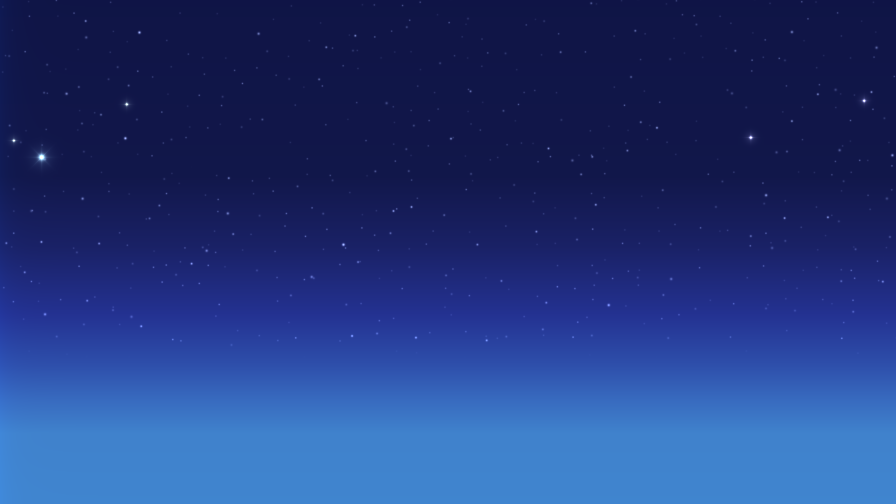
Write a Shadertoy shader that draws this background.

```glsl
// Twilight sky: a vertical gradient from deep navy to a bright blue horizon,
// with hashed layers of small stars and a few larger glints with rays.
// Lengths are fractions of the canvas height.

const vec3 HORIZON  = vec3(0.25, 0.52, 0.81);
const vec3 LOW_BLUE = vec3(0.25, 0.51, 0.80);
const vec3 AZURE    = vec3(0.22, 0.42, 0.75);
const vec3 COBALT   = vec3(0.18, 0.31, 0.67);
const vec3 INDIGO   = vec3(0.14, 0.195, 0.57);
const vec3 DUSK     = vec3(0.10, 0.13, 0.40);
const vec3 NAVY     = vec3(0.068, 0.09, 0.29);
const vec3 ZENITH   = vec3(0.06, 0.08, 0.275);

const vec3 STAR_TINT  = vec3(0.78, 0.84, 1.0);
const vec3 MINT_TINT  = vec3(0.68, 0.90, 0.88);
const vec3 CREAM_TINT = vec3(0.85, 0.95, 0.78);
const vec3 PEARL_TINT = vec3(0.90, 0.88, 1.0);

const int   STAR_LAYERS  = 3;
const float STAR_FLOOR   = 0.29;   // no stars below this height
const float FINE_CELL    = 0.035;  // grid step of the faintest layer
const float CELL_GROWTH  = 1.75;
const float FINE_RADIUS  = 0.0017;
const float EDGE_GLOW    = 0.025;  // faint blue rim at the left

uint mixBits(uint n) {
    n = n * 747796405u + 2891336453u;
    n = ((n >> ((n >> 28u) + 4u)) ^ n) * 277803737u;
    return (n >> 22u) ^ n;
}

// Three values in 0..1 for a cell of a layer
vec3 hash3(ivec2 cell, int layer) {
    uint a = mixBits(uint(cell.x) + mixBits(uint(cell.y) + mixBits(uint(layer))));
    uint b = mixBits(a);
    uint c = mixBits(b);
    return vec3(uvec3(a, b, c) >> 8u) / 16777216.0;
}

vec3 skyColor(float h) {
    vec3 c = mix(HORIZON, LOW_BLUE, smoothstep(0.0, 0.14, h));
    c = mix(c, AZURE,  clamp((h - 0.140) / 0.065, 0.0, 1.0));
    c = mix(c, COBALT, clamp((h - 0.205) / 0.070, 0.0, 1.0));
    c = mix(c, INDIGO, clamp((h - 0.275) / 0.100, 0.0, 1.0));
    c = mix(c, DUSK,   clamp((h - 0.375) / 0.135, 0.0, 1.0));
    c = mix(c, NAVY,   clamp((h - 0.510) / 0.140, 0.0, 1.0));
    return mix(c, ZENITH, clamp((h - 0.650) / 0.350, 0.0, 1.0));
}

// One jittered star per occupied cell; larger stars favour the sides
float starField(vec2 p, float aspect) {
    float light = 0.0;
    float cellSize = FINE_CELL;
    float side = abs(2.0 * p.x / aspect - 1.0);
    for (int i = 0; i < STAR_LAYERS; i++) {
        float rank = float(i);
        ivec2 cell = ivec2(floor(p / cellSize));
        vec3 place = hash3(cell, i);
        vec3 look = hash3(cell, i + STAR_LAYERS);
        vec2 center = (vec2(cell) + mix(vec2(0.15), vec2(0.85), place.xy)) * cellSize;
        float chance = i == STAR_LAYERS - 1 ? mix(0.08, 0.40, side) : 0.42;
        float radius = FINE_RADIUS * (1.0 + 0.25 * rank);
        float power = mix(0.08, 0.32, look.x * look.x) * (1.0 + 0.7 * rank);
        vec2 d = (p - center) / radius;
        light += step(place.z, chance) * power * exp(-dot(d, d))
               * smoothstep(STAR_FLOOR, STAR_FLOOR + 0.04, center.y);
        cellSize *= CELL_GROWTH;
    }
    return light;
}

// Two crossed rays along the axes
float cross4(vec2 q) {
    q = abs(q);
    return exp(-8.0 * q.x - 2.2 * q.y) + exp(-8.0 * q.y - 2.2 * q.x);
}

// Bright core with rays and a soft halo; position is in canvas fractions
float glint(vec2 p, vec2 position, float size, float diagonal, float aspect) {
    vec2 q = (p - position * vec2(aspect, 1.0)) / size;
    vec2 turned = vec2(q.x + q.y, q.x - q.y) * 0.7071;
    float d2 = dot(q, q);
    return 0.75 * exp(-9.0 * d2) + 0.45 * cross4(q)
         + diagonal * cross4(turned) + 0.10 * exp(-0.7 * d2);
}

void mainImage(out vec4 fragColor, in vec2 fragCoord) {
    vec2 p = fragCoord / iResolution.y;
    float aspect = iResolution.x / iResolution.y;

    // Sky with a faint rim on the left
    vec3 color = skyColor(p.y);
    color += vec3(0.0, 0.02, 0.05) * exp(-p.x / EDGE_GLOW);

    // Scattered stars
    color += STAR_TINT * starField(p, aspect);

    // Large glints, left group then right group
    color += MINT_TINT  * glint(p, vec2(0.0465, 0.688), 0.0180, 0.40, aspect);
    color += CREAM_TINT * glint(p, vec2(0.1415, 0.793), 0.0085, 0.0, aspect);
    color += CREAM_TINT * glint(p, vec2(0.0155, 0.721), 0.0080, 0.0, aspect);
    color += PEARL_TINT * glint(p, vec2(0.8380, 0.727), 0.0090, 0.0, aspect);
    color += PEARL_TINT * glint(p, vec2(0.9645, 0.800), 0.0085, 0.0, aspect);

    fragColor = vec4(clamp(color, 0.0, 1.0), 1.0);
}
```
